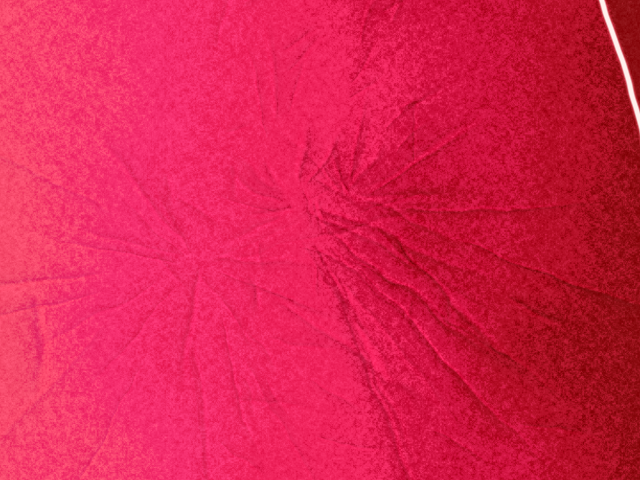
A Shadertoy shader for this texture:

```glsl
// Crumpled red cloth, lit from the left and falling into shadow on the right.
// Fans of one-sided folds spread from three pinch points over a colour ramp,
// with soft blotches, fine grain and a pale cord across the upper right corner.

#define FOLD_DEPTH 0.105
#define FOLD_SHADE 0.055
#define FOLD_WIDTH 0.0036
#define FOLD_BEND 0.014
#define BLOTCH 0.24
#define GRAIN 0.19
#define GRAIN_SHADE 0.11
#define GRAIN_SCALE 270.0
#define CORD_WIDTH 0.0062

float hash(vec2 p) {
    return fract(sin(dot(p, vec2(12.9898, 78.233))) * 43758.5453);
}

float noise(vec2 p) {
    vec2 i = floor(p), f = fract(p);
    f = f * f * (3.0 - 2.0 * f);
    return mix(mix(hash(i), hash(i + vec2(1, 0)), f.x),
               mix(hash(i + vec2(0, 1)), hash(i + vec2(1, 1)), f.x), f.y);
}

float fbm(vec2 p) {
    float sum = 0.0, amp = 0.5;
    for (int i = 0; i < 5; i++) {
        sum += amp * noise(p);
        p = mat2(1.6, 1.2, -1.2, 1.6) * p + 7.3;
        amp *= 0.5;
    }
    return sum;
}

// One fold: dark crease, lit lip on one side, soft shadow on the other
float fold(vec2 p, vec2 start, float angle, float reach, float width, float seed) {
    vec2 dir = vec2(cos(angle), sin(angle));
    vec2 q = p - start;
    float along = dot(q, dir) / reach;
    float across = dot(q, vec2(-dir.y, dir.x));
    across += FOLD_BEND * reach * sin(along * 4.0 + seed * 6.28);
    float side = seed > 0.4 ? 1.0 : -1.0;
    float s = side * across / (width * (0.6 + 0.8 * clamp(along, 0.0, 1.0)));
    float taper = smoothstep(0.0, 0.12, along) * (1.0 - smoothstep(0.45, 1.0, along));
    float crease = 0.8 * exp(-s * s);
    float lip = 0.5 * exp(-(s - 1.9) * (s - 1.9) * 0.7);
    float shadow = 0.45 * exp(-s * s * 0.03) * (1.0 - smoothstep(-0.6, 0.6, s));
    return taper * (crease - lip + shadow);
}

// Folds radiating from a pinch point between two angles
float fan(vec2 p, vec2 centre, float from, float to, int count, float reach, float seed) {
    float sum = 0.0;
    for (int i = 0; i < count; i++) {
        vec2 id = vec2(float(i) + 1.0, seed);
        float h = hash(id), g = hash(id + 31.7), k = hash(id + 57.1);
        float angle = mix(from, to, (float(i) + h) / float(count));
        vec2 start = centre + vec2(cos(angle), sin(angle)) * 0.22 * g * g;
        start += 0.04 * (vec2(k, h) - 0.5);
        sum += (0.35 + 0.8 * k) * fold(p, start, angle, reach * (0.4 + 0.7 * g),
                                       FOLD_WIDTH * (0.6 + 0.9 * h), k);
    }
    return sum;
}

// Short stray wrinkles scattered around a spot
float strays(vec2 p, vec2 spot, vec2 extent, float angle, float seed) {
    float sum = 0.0;
    for (int i = 0; i < 16; i++) {
        vec2 id = vec2(float(i) + 3.0, seed);
        float h = hash(id), g = hash(id + 11.3), k = hash(id + 23.9);
        vec2 start = spot + extent * (vec2(h, g) - 0.5);
        sum += 0.7 * fold(p, start, angle + 1.4 * (k - 0.5), 0.07 + 0.12 * k,
                          FOLD_WIDTH * (0.7 + 0.6 * g), fract(h * 7.0));
    }
    return sum;
}

// Cloth colour from lit pink (0) to deep shadow (1)
vec3 clothColour(float t) {
    vec3 c = mix(vec3(0.97, 0.29, 0.42), vec3(0.96, 0.18, 0.43), smoothstep(0.0, 0.20, t));
    c = mix(c, vec3(0.94, 0.14, 0.36), smoothstep(0.22, 0.44, t));
    c = mix(c, vec3(0.82, 0.07, 0.25), smoothstep(0.50, 0.68, t));
    c = mix(c, vec3(0.71, 0.055, 0.15), smoothstep(0.68, 0.83, t));
    return mix(c, vec3(0.55, 0.05, 0.07), smoothstep(0.84, 1.02, t));
}

void mainImage(out vec4 fragColor, in vec2 fragCoord) {
    vec2 uv = fragCoord / iResolution.xy;
    vec2 p = fragCoord / iResolution.y;

    // Broad light and blotches
    float tone = uv.x + 0.05 * (uv.y - 0.5) * sin(3.14 * uv.x);
    tone += BLOTCH * (fbm(p * 3.6 + 4.0) - 0.48);
    tone += 0.08 * exp(-40.0 * dot(p - vec2(0.84, 0.50), p - vec2(0.84, 0.50)));

    // Folds, on slightly wavering coordinates
    vec2 w = p + 0.016 * (vec2(noise(p * 15.0), noise(p * 15.0 + 40.0)) - 0.5);
    w += 0.004 * (vec2(noise(p * 55.0), noise(p * 55.0 + 20.0)) - 0.5);
    float folds = fan(w, vec2(0.40, 0.46), 1.9, 5.0, 15, 0.48, 1.0);
    folds += fan(w, vec2(0.41, 0.45), -1.3, 0.6, 10, 0.44, 2.0);
    folds += fan(w, vec2(0.60, 0.57), -1.25, -0.35, 10, 0.75, 3.0);
    folds += fan(w, vec2(0.60, 0.57), 0.5, 3.8, 10, 0.24, 4.0);
    folds += fan(w, vec2(0.74, 0.57), -0.95, 0.75, 9, 0.60, 5.0);
    folds += fan(w, vec2(0.73, 0.58), 0.8, 2.4, 6, 0.36, 6.0);
    folds += strays(w, vec2(0.68, 0.82), vec2(0.46, 0.34), 0.9, 7.0);
    folds += strays(w, vec2(0.80, 0.30), vec2(0.70, 0.50), -0.85, 8.0);
    folds += strays(w, vec2(0.55, 0.52), vec2(0.50, 0.30), -0.90, 9.0);
    folds += 0.9 * fold(w, vec2(0.075, 0.39), -1.57, 0.26, 0.009, 0.5);
    folds = clamp(folds, -1.0, 1.9);

    // Speckled grain
    float fine = 0.6 * noise(p * GRAIN_SCALE) + 0.4 * noise(p * GRAIN_SCALE * 1.7 + 5.0) - 0.5;
    float coarse = noise(p * GRAIN_SCALE * 0.42 + 9.0) - 0.5;
    float grain = fine + 0.4 * coarse;
    tone += FOLD_DEPTH * folds + GRAIN * grain;

    // Pale cord with darker cloth beyond it
    float drop = 1.0 - p.y;
    float offset = p.x - (1.252 + 0.38 * drop - 0.25 * drop * min(drop, 0.3));
    offset -= 0.003 * (noise(vec2(drop * 30.0, 2.0)) - 0.5);
    tone += 0.12 * smoothstep(0.0, 0.02, offset);
    vec3 colour = clothColour(tone) * (1.0 - FOLD_SHADE * folds);
    colour -= GRAIN_SHADE * grain * vec3(0.7, 1.0, 1.0);
    float edge = abs(offset) - CORD_WIDTH;
    colour = mix(colour, vec3(0.93, 0.30, 0.38), 0.5 * (1.0 - smoothstep(0.0, 0.006, edge)));
    colour = mix(colour, vec3(1.0, 0.94, 0.93), 1.0 - smoothstep(-0.003, 0.002, edge));

    fragColor = vec4(clamp(colour, 0.0, 1.0), 1.0);
}
```
